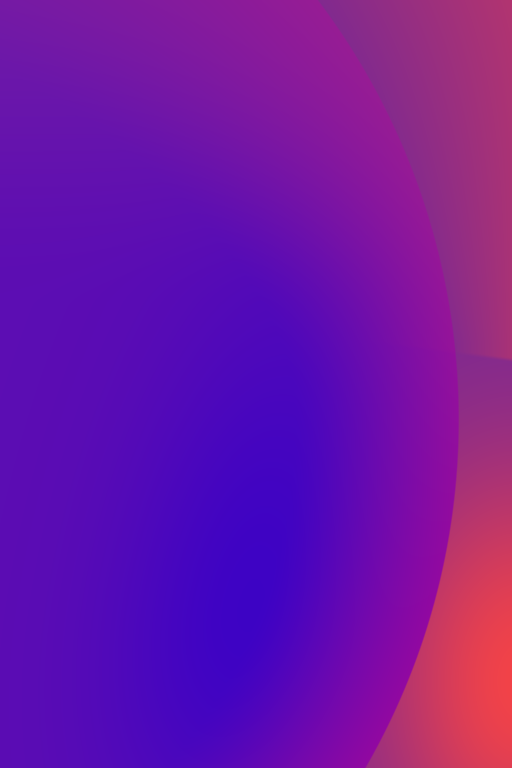
A WebGL 1 fragment shader for this background:

```glsl
precision highp float;
// A vast violet disc with a blue core and magenta rim, before a red glow split by a soft seam.

uniform vec2 u_resolution;

const vec2 CANVAS = vec2(1.0, 1.5);
const vec2 DISC_CENTER = vec2(-0.463, 0.680);
const float DISC_RADIUS = 1.359;

const vec3 VIOLET = vec3(0.36, 0.05, 0.70);
const vec3 BLUE = vec3(0.24, 0.01, 0.77);
const vec3 PLUM = vec3(0.435, 0.10, 0.655);
const vec3 RIM_LOW = vec3(0.57, 0.03, 0.63);
const vec3 RIM_HIGH = vec3(0.59, 0.11, 0.58);
const vec3 DUSK = vec3(0.47, 0.155, 0.58);
const vec3 EMBER = vec3(0.95, 0.26, 0.28);

// Elliptical falloff, 1 at its middle
float softGlow(vec2 offset, vec2 spread) {
  vec2 q = offset / spread;
  return exp(-dot(q, q));
}

// Signed height above the slightly falling seam
float seamHeight(vec2 p) {
  return p.y - 0.797 + 0.13 * (p.x - 1.0);
}

// Disc surface; depth is the distance inward from its edge
vec3 discColor(vec2 p, float depth, float aboveSeam) {
  // Blue core on a leaning spine
  vec2 offset = p - vec2(0.49, 0.31);
  offset.x -= 0.15 * offset.y;
  float core = softGlow(offset, vec2(0.27, offset.y < 0.0 ? 0.45 : 0.60));
  vec3 color = mix(VIOLET, BLUE, core);
  color = mix(color, PLUM, smoothstep(0.90, 1.55, p.y));

  // Rim that widens toward the top
  float rise = smoothstep(0.7, 1.5, p.y);
  float rim = clamp(1.0 - depth / mix(0.32, 0.55, rise), 0.0, 1.0);
  color = mix(color, mix(RIM_LOW, RIM_HIGH, smoothstep(0.2, 1.4, p.y)), pow(rim, 1.3));

  // Faint trace of the seam seen through the disc
  float trace = smoothstep(0.68, 0.88, p.x) * exp(-abs(seamHeight(p)) / 0.12);
  return color + vec3(0.012, 0.004, -0.008) * trace * (aboveSeam - 0.5);
}

// Glowing backdrop, warmed separately on each side of the seam
vec3 backdropColor(vec2 p, float aboveSeam) {
  float lower = softGlow(p - vec2(1.02, 0.17), vec2(0.28, 0.43));
  float rise = clamp((p.y - 0.83) / 0.67, 0.0, 1.0);
  float start = mix(0.85, 0.62, rise);
  float upper = 0.40 * clamp((p.x - start) / (1.0 - start), 0.0, 1.0);
  upper += 0.07 * rise * rise * rise;
  return mix(DUSK, EMBER, mix(lower, upper, aboveSeam));
}

void main() {
  vec2 p = gl_FragCoord.xy / u_resolution * CANVAS;
  float pixel = 1.0 / u_resolution.x;
  float depth = DISC_RADIUS - distance(p, DISC_CENTER);
  float aboveSeam = smoothstep(-0.005, 0.005, seamHeight(p));
  float inside = smoothstep(-pixel, pixel, depth);

  vec3 color = mix(backdropColor(p, aboveSeam), discColor(p, depth, aboveSeam), inside);
  gl_FragColor = vec4(color, 1.0);
}
```
